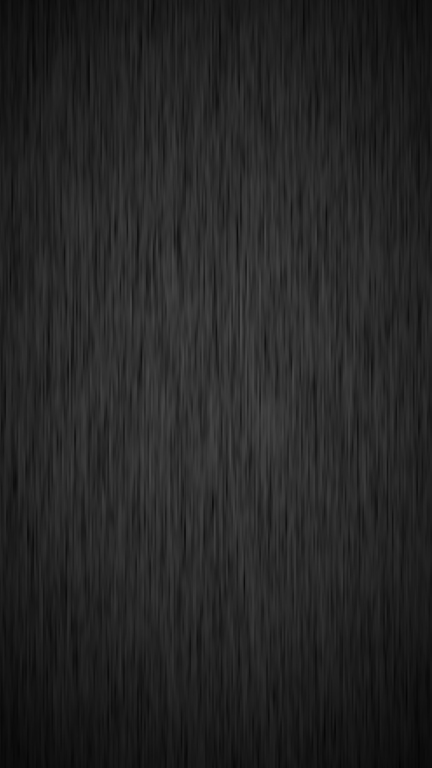
A Shadertoy shader for this texture:

```glsl
// Dark brushed metal: dense hairline vertical scratches under a soft oval glow.
// Each thin column carries octaves of gradient noise along y with a random
// phase; two column widths are layered, then shaded by the glow.

const float GLOW_GREY = 0.209;                  // brightness at the glow centre
const vec2 GLOW_CENTRE = vec2(0.5, 0.53);
const vec2 GLOW_FALLOFF = vec2(2.3, 3.5);

// Integer hash of a whole-numbered cell, 0 to 1
float hash(vec2 cell) {
    uvec2 k = uvec2(ivec2(cell));
    uint h = (k.x * 1597334673u) ^ (k.y * 3812015801u);
    h = (h ^ (h >> 15)) * 1597334673u;
    h = (h ^ (h >> 13)) * 3812015801u;
    return float((h ^ (h >> 16)) >> 8) * exp2(-24.0);
}

// Gradient noise along one line; the seed selects the line
float gradientNoise(float t, float seed) {
    float cell = floor(t);
    float f = t - cell;
    float slopeA = hash(vec2(cell, seed)) * 2.0 - 1.0;
    float slopeB = hash(vec2(cell + 1.0, seed)) * 2.0 - 1.0;
    float blend = f * f * f * (f * (f * 6.0 - 15.0) + 10.0);
    return mix(slopeA * f, slopeB * (f - 1.0), blend);
}

// Brightness along a single scratch column: steady tone plus shorter strokes
float scratch(float column, float y, float seed) {
    float line = column + 1000.0 * seed;
    float sum = 0.25 * (hash(vec2(7.0, line)) - 0.5);
    float weight = 1.0;
    for (int octave = 0; octave < 3; octave++) {
        float id = line + 10000.0 * float(octave + 1);
        float phase = 50.0 + 50.0 * hash(vec2(3.0, id));
        sum += weight * gradientNoise(y + phase, id);
        y *= 2.3;
        weight *= 0.68;
    }
    return sum;
}

// Neighbouring columns joined by a crisp edge; density is columns and strokes per height
float brushLayer(vec2 p, vec2 density, float seed) {
    vec2 q = p * density;
    float column = floor(q.x);
    float blend = smoothstep(0.15, 0.85, q.x - column);
    return mix(scratch(column, q.y, seed), scratch(column + 1.0, q.y, seed), blend);
}

// Oval falloff with a broad, flat middle
float glow(vec2 uv, vec2 centre, vec2 falloff) {
    vec2 d = uv - centre;
    float r = dot(falloff, d * d);
    return exp(-r * (0.65 + 0.25 * r));
}

void mainImage(out vec4 fragColor, in vec2 fragCoord) {
    vec2 uv = fragCoord / iResolution.xy;
    vec2 p = fragCoord / iResolution.y;

    // Hairline and faint wider brushing, with dark scratches the deeper ones
    float brushing = 0.72 * brushLayer(p, vec2(440.0, 6.5), 1.0)
                   + 0.30 * brushLayer(p, vec2(255.0, 5.0), 2.0);
    brushing -= 0.5 * brushing * brushing;

    float shade = GLOW_GREY * glow(uv, GLOW_CENTRE, GLOW_FALLOFF);
    float grey = shade * (1.0 + brushing) + 0.012 * brushing;
    fragColor = vec4(vec3(clamp(grey, 0.0, 1.0)), 1.0);
}
```
